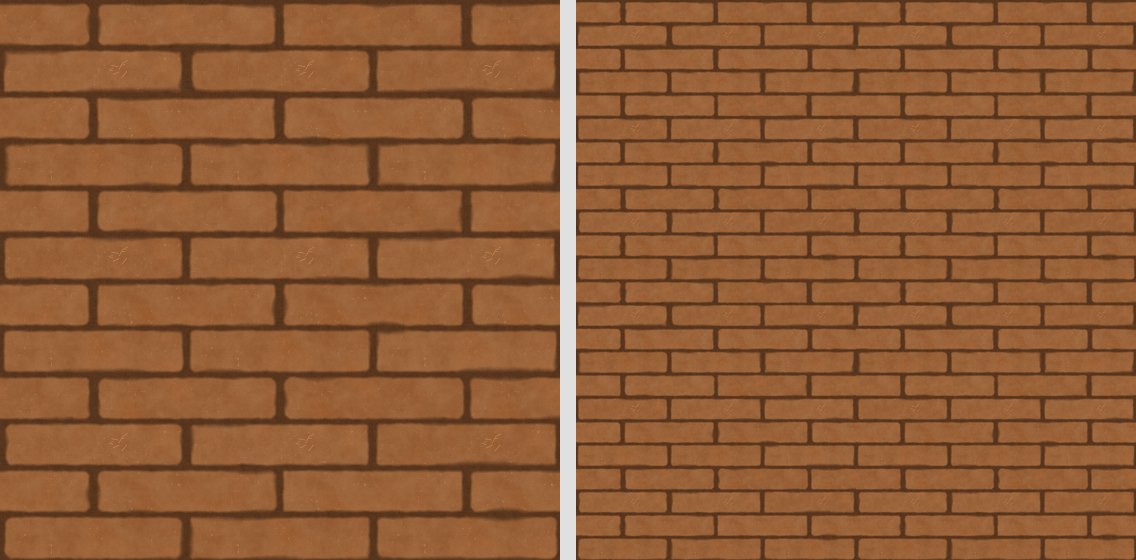
Left, the tile; right, the same tile 2 across and 2 down.
Write a Shadertoy shader that draws this texture.

```glsl
// Worn brown brick wall in running bond: 3 bricks across, 12 courses, dark soft mortar.

vec2 hash2(vec2 p) {
    vec3 h = fract(p.xyx * vec3(0.1031, 0.1030, 0.0973));
    h += dot(h, h.yzx + 33.33);
    return fract((h.xx + h.yz) * h.zy);
}

vec2 gradientAt(vec2 cell, float period) {
    float angle = 6.2832 * hash2(mod(cell, period) + period).x;
    return vec2(cos(angle), sin(angle));
}

// Gradient noise that wraps after "period" cells
float noise(vec2 p, float period) {
    vec2 i = floor(p), f = p - i;
    vec2 u = f * f * f * (f * (f * 6.0 - 15.0) + 10.0);
    vec2 e = vec2(0, 1);
    float a = dot(gradientAt(i, period), f);
    float b = dot(gradientAt(i + e.yx, period), f - e.yx);
    float c = dot(gradientAt(i + e.xy, period), f - e.xy);
    float d = dot(gradientAt(i + e.yy, period), f - e.yy);
    return mix(mix(a, b, u.x), mix(c, d, u.x), u.y);
}

float fbm(vec2 p, float frequency) {
    float sum = 0.0, gain = 0.5;
    for (int i = 0; i < 4; i++) {
        sum += gain * noise(p * frequency, frequency);
        frequency *= 2.0;
        gain *= 0.6;
    }
    return sum;
}

float roundedBox(vec2 p, vec2 halfSize, float radius) {
    vec2 q = abs(p) - halfSize + radius;
    return length(max(q, 0.0)) + min(max(q.x, q.y), 0.0) - radius;
}

float segment(vec2 p, vec2 a, vec2 b) {
    vec2 ab = b - a;
    return length(p - a - ab * clamp(dot(p - a, ab) / dot(ab, ab), 0.0, 1.0));
}

// Short pale scratches clustered around the origin
float scratches(vec2 p, float pixel) {
    float mask = 0.0;
    for (float i = 0.0; i < 7.0; i++) {
        vec2 center = (hash2(vec2(i, 17.0)) - 0.5) * vec2(0.09, 0.08);
        vec2 shape = hash2(vec2(i, 43.0));
        float angle = 6.2832 * shape.x;
        vec2 arm = vec2(cos(angle), sin(angle)) * mix(0.006, 0.02, shape.y);
        float d = segment(p, center - arm, center + arm);
        mask = max(mask, 1.0 - smoothstep(0.0, 0.002 + pixel * 0.6, d));
    }
    return mask;
}

void mainImage(out vec4 fragColor, in vec2 fragCoord) {
    // One unit is one brick length; a course is a quarter of it
    vec2 p = 3.0 * fragCoord / iResolution.xy;
    float pixel = 3.0 / iResolution.y;
    vec2 grid = vec2(p.x, p.y * 4.0 + 0.03);
    float course = mod(floor(grid.y), 12.0);
    grid.x += 0.5 * mod(course, 2.0);
    vec2 brick = vec2(mod(floor(grid.x), 3.0), course);
    vec2 local = (fract(grid) - 0.5) * vec2(1.0, 0.25);

    // Brick outline: uneven size, corners and ragged edges
    vec2 sizeVar = hash2(brick + 5.0);
    vec2 shapeVar = hash2(brick + 61.0);
    vec2 halfSize = vec2(0.487, 0.1175) - sizeVar * vec2(0.008, 0.003);
    vec2 shift = (shapeVar - 0.5) * vec2(0.008, 0.003);
    float wobble = 0.006 * noise(p * 8.0, 24.0) + 0.004 * noise(p * 25.0, 75.0);
    float d = roundedBox(local - shift, halfSize, mix(0.012, 0.05, shapeVar.x)) + wobble;

    // Grime spreads inward from some edges
    float grime = smoothstep(0.0, 0.5, noise(p * vec2(3.0, 6.0) + 0.37, 18.0));
    float face = 1.0 - smoothstep(-0.017 - 0.022 * grime, 0.003, d);

    // Clay: broad blotches, fine mottling and grain
    float blotch = fbm(p, 6.0);
    float mottle = fbm(p + 0.31, 20.0);
    float grain = noise(p * 90.0, 90.0);
    float tone = 0.5 + 1.0 * blotch + 0.5 * mottle + 0.2 * grain + 0.2 * (sizeVar.y - 0.5);
    vec3 clay = mix(vec3(0.575, 0.35, 0.19), vec3(0.635, 0.425, 0.265), clamp(tone, 0.0, 1.0));
    clay += vec3(0.012, -0.004, -0.012) * smoothstep(0.0, 0.4, noise(p * 5.0, 5.0));

    // Pale specks in patches, and scratches on every fourth course
    float patches = smoothstep(-0.1, 0.35, noise(p * 7.0 + 0.5, 7.0));
    float specks = smoothstep(0.28, 0.55, noise(p * 56.0, 56.0)) * patches;
    float scratched = step(abs(mod(course, 4.0) - 2.0), 0.5);
    float scratch = scratched * scratches(local - vec2(0.125, 0.02), pixel);
    clay = mix(clay, vec3(0.76, 0.56, 0.37), max(0.45 * specks, 0.6 * scratch));

    // Mortar
    vec3 mortar = vec3(0.345, 0.208, 0.115) * (1.0 + 0.18 * mottle + 0.1 * grain);

    fragColor = vec4(mix(mortar, clay, face), 1.0);
}
```
